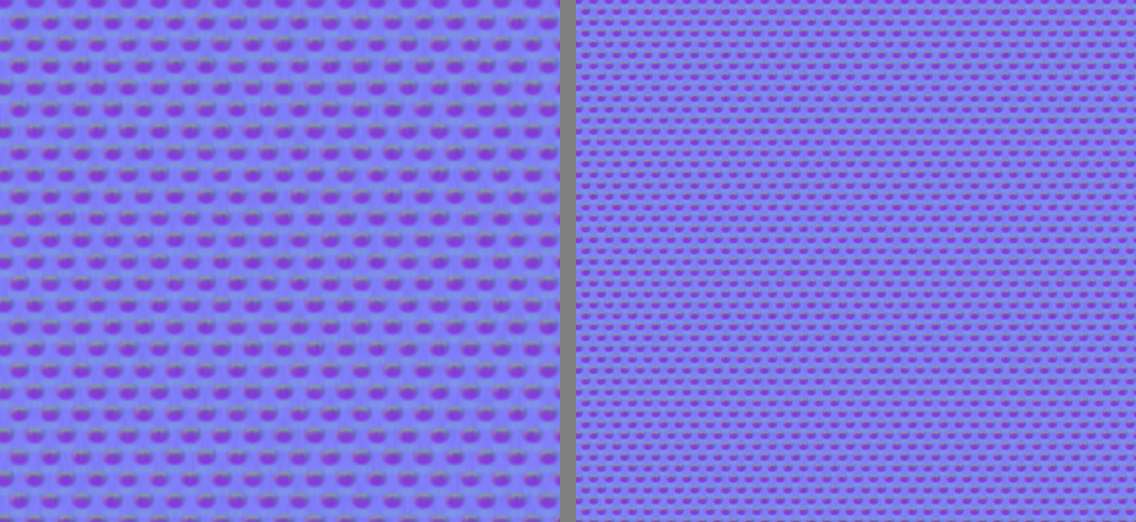
Left: one tile. Right: repeated 2 by 2.
Give the GLSL for this texture map, as a Shadertoy shader.

```glsl
// Tiling normal map of staggered oval dimples with soft rims and faint vertical streaks.

const vec2 REPEATS = vec2(18.0, 24.0);        // dimples across, rows down
const vec2 GRID_OFFSET = vec2(0.12, -0.117);  // first dimple, in cells
const float ROW_HEIGHT = 0.70;                // row pitch over column pitch
const vec2 STREAK_CELLS = vec2(180.0, 48.0);

const vec3 FLAT_BLUE = vec3(0.50, 0.49, 0.97);
const vec3 PALE_BLUE = vec3(0.49, 0.57, 0.90);
const vec3 RIM_MAUVE = vec3(0.60, 0.42, 0.74);
const vec3 RIM_GREY  = vec3(0.51, 0.58, 0.67);
const vec3 RIM_TEAL  = vec3(0.37, 0.45, 0.70);
const vec3 CORE_LOW  = vec3(0.51, 0.23, 0.86);
const vec3 CORE_HIGH = vec3(0.49, 0.29, 0.75);

float hash(vec2 p) {
    return fract(sin(dot(p, vec2(127.1, 311.7))) * 43758.5453);
}

// Value noise whose lattice wraps after "period" cells
float wrappedNoise(vec2 p, vec2 period) {
    vec2 cell = floor(p);
    vec2 f = fract(p);
    f = f * f * (3.0 - 2.0 * f);
    vec2 a = mod(cell, period);
    vec2 b = mod(cell + 1.0, period);
    float low = mix(hash(a), hash(vec2(b.x, a.y)), f.x);
    float high = mix(hash(vec2(a.x, b.y)), hash(b), f.x);
    return mix(low, high, f.y);
}

// Soft filled ellipse: 1 inside, 0 outside
float softEllipse(vec2 p, vec2 radius, float inner, float outer) {
    return 1.0 - smoothstep(inner, outer, length(p / radius));
}

// Rim colour turns from mauve at the left, over grey, to teal at the right
vec3 rimColor(vec2 p) {
    vec3 side = mix(RIM_MAUVE, RIM_TEAL, smoothstep(-0.22, 0.22, p.x));
    float crown = smoothstep(0.08, 0.27, p.y) * (1.0 - smoothstep(0.12, 0.36, abs(p.x)));
    return mix(side, RIM_GREY, crown);
}

// Lays one dimple, centred at p = 0, over the colour below it
vec3 paintDimple(vec3 color, vec2 p, float strength) {
    float halo = softEllipse(p + vec2(0.0, 0.33), vec2(0.40, 0.17), 0.3, 1.2);
    color = mix(color, PALE_BLUE, halo);

    float rim = softEllipse(p - vec2(0.0, 0.07), vec2(0.36, 0.28), 0.65, 1.2);
    rim *= smoothstep(-0.20, 0.16, p.y);
    color = mix(color, rimColor(p), rim * strength);

    float core = softEllipse(p, vec2(0.28, 0.19), 0.45, 1.35);
    vec3 coreColor = mix(CORE_LOW, CORE_HIGH, smoothstep(-0.04, 0.17, p.y));
    return mix(color, coreColor, core * strength);
}

void mainImage(out vec4 fragColor, in vec2 fragCoord) {
    vec2 uv = fragCoord / iResolution.xy;
    float streak = wrappedNoise(uv * STREAK_CELLS, STREAK_CELLS) - 0.5;
    vec2 grid = uv * REPEATS - GRID_OFFSET;
    vec3 color = FLAT_BLUE;

    // Upper rows first, so lower dimples cover the halos above them
    for (int j = 1; j >= -1; j--) {
        float row = floor(grid.y + 0.5) + float(j);
        float x = grid.x - 0.5 * mod(row, 2.0);
        float column = floor(x + 0.5);
        vec2 id = mod(vec2(column, row), REPEATS);
        vec2 p = vec2(x - column, (grid.y - row) * ROW_HEIGHT);
        p.y += 0.035 * streak;
        p *= 1.0 + 0.06 * (hash(id) - 0.5);
        float strength = 0.94 + 0.06 * hash(id + 37.0);
        color = paintDimple(color, p, strength);
    }

    color += streak * vec3(0.025, 0.03, 0.02);
    fragColor = vec4(clamp(color, 0.0, 1.0), 1.0);
}
```
